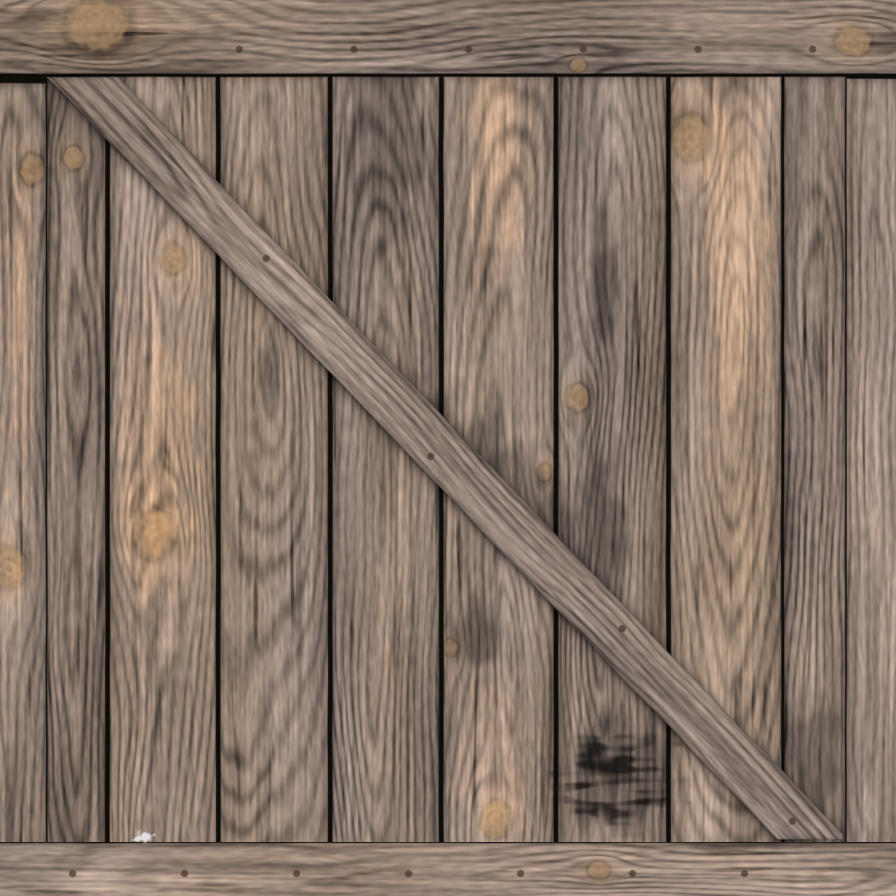
Reproduce this texture procedurally as a Shadertoy shader.

```glsl
const float RAIL_TOP = .917, RAIL_BOTTOM = .06, STILE_L = .052, STILE_R = .944;
const float GAP_HALF = .0018, RING_FREQ = 120., RING_DEPTH = .19;
const float BRACE_HALF = .0285, STAIN_DEPTH = .27, NAIL_RADIUS = .004;
const vec2 BRACE_A = vec2(.093, .913), BRACE_B = vec2(.902, .068);
const vec3 GREY = vec3(1, .888, .822), WARM = vec3(1.04, .865, .7), GLOW = vec3(.17, .13, .08);
const vec3 GAP_COLOR = vec3(.06, .05, .04), NAIL_COLOR = vec3(.27, .19, .15);
const int LEFT = 8, RIGHT = 9, TOP = 10, BOTTOM = 11, BRACE = 12;
const float GAPS[7] = float[7](.12, .2435, .3685, .4925, .6205, .746, .8735);
// Per plank: brightness, warmth
const vec2 TONES[13] = vec2[13](
 vec2(.53, .2), vec2(.58, .3), vec2(.56, .3), vec2(.54, .1), vec2(.59, .2),
 vec2(.54, .1), vec2(.59, .35), vec2(.52, .15), vec2(.57, .2), vec2(.58, .1),
 vec2(.54, .1), vec2(.6, .2), vec2(.56, .1));
// Per plank: centre of the growth rings, taper along the grain
const vec3 HEARTS[13] = vec3[13](
 vec3(.085, .55, .05), vec3(.18, .52, .05), vec3(.3, .585, .14), vec3(.425, .4, .09),
 vec3(.56, .22, .1), vec3(.68, .6, .06), vec3(.815, .6, .15), vec3(.905, .4, .03),
 vec3(.02, .5, .05), vec3(.975, .5, .04), vec3(.45, .94, .04), vec3(.6, .03, .04),
 vec3(.5, .47, .02));
// Knots: position, radius
const vec3 KNOTS[14] = vec3[14](
 vec3(.109, .971, .029), vec3(.952, .953, .017), vec3(.645, .927, .008),
 vec3(.036, .811, .014), vec3(.01, .366, .019), vec3(.082, .824, .011),
 vec3(.193, .711, .014), vec3(.173, .404, .023), vec3(.503, .277, .008),
 vec3(.608, .473, .008), vec3(.553, .086, .017), vec3(.645, .556, .013),
 vec3(.771, .846, .021), vec3(.668, .029, .01));
// Stains, and pale areas where the first radius is negative
const vec4 PATCHES[12] = vec4[12](
 vec4(.672, .68, .018, .08), vec4(.67, .41, .035, .09), vec4(.43, .84, .05, .12),
 vec4(.69, .14, .065, .07), vec4(.91, .16, .035, .07), vec4(.53, .29, .03, .035),
 vec4(.3, .585, .012, .05), vec4(.024, .62, -.014, .24), vec4(.56, .84, -.035, .13),
 vec4(.82, .72, -.045, .2), vec4(.17, .5, -.05, .16), vec4(.55, .17, -.05, .1));

vec2 grad(vec2 p) {
 vec3 h = fract(p.xyx * vec3(.1031, .103, .0973));
 h += dot(h, h.yzx + 33.33);
 return fract((h.xx + h.yz) * h.zy) * 2. - 1.;
}

float noise(vec2 p) {
 vec2 i = floor(p), f = fract(p), u = f * f * (3. - 2. * f), e = vec2(1, 0);
 return mix(mix(dot(grad(i), f), dot(grad(i + e), f - e), u.x),
  mix(dot(grad(i + e.yx), f - e.yx), dot(grad(i + 1.), f - 1.), u.x), u.y);
}

// Soft ellipse, 1 inside
float blob(vec2 p, vec2 c, vec2 radii, float rough) {
 return 1. - smoothstep(.5, 1.2, length((p - c) / radii) + rough);
}

// Plank index, and distance inward from its border
int plankAt(vec2 p, out float edge) {
 edge = p.y - RAIL_TOP;
 if (edge > 0.) return TOP;
 edge = RAIL_BOTTOM - p.y;
 if (edge > 0.) return BOTTOM;
 edge = min(STILE_L - p.x, .908 - p.y);
 if (p.x < STILE_L) return LEFT;
 edge = min(p.x - STILE_R, .913 - p.y);
 if (p.x > STILE_R) return RIGHT;
 edge = min(RAIL_TOP - .002 - p.y, min(p.x - STILE_L, STILE_R - p.x));
 int id = 0;
 for (int i = 0; i < 7; i++) {
  edge = min(edge, abs(p.x - GAPS[i]) - GAP_HALF * (i == 6 ? .5 : 1.));
  if (p.x > GAPS[i]) id++;
 }
 return id;
}

vec3 wood(vec2 p, vec2 axis, int id) {
 vec2 side = vec2(axis.y, -axis.x), heart = p - HEARTS[id].xy;
 vec2 q = vec2(dot(p, side), dot(p, axis)) + float(id) * 7.31 + 3.;
 float across = dot(heart, side), knot = 0., rim = 0., halo = 0., unused;
 // Grain flows around each knot
 for (int i = 0; i < 14; i++) {
  vec3 k = KNOTS[i];
  if (plankAt(k.xy, unused) != id) continue;
  vec2 d = vec2(dot(p - k.xy, side), dot(p - k.xy, axis));
  float flow = k.z * 1.3 / max(length(d * vec2(1, .45)), 1e-4);
  across -= d.x * min(flow * flow, 1.);
  float r = length(d * vec2(1, .8)) / k.z + .25 * noise(p * 110.);
  knot += (1. - smoothstep(.7, 1.1, r)) * (.7 + .12 * sin(r * 17.));
  rim += exp(-pow((r - 1.) * 5., 2.));
  halo += exp(-r * r * .35);
 }
 // Growth rings and fibres
 float wander = .035 * noise(q * vec2(9, 3)) + .006 * noise(q * vec2(25, 8));
 float radius = length(vec2(across + wander, HEARTS[id].z * dot(heart, axis) + wander));
 float wave = .5 + .5 * sin(6.2832 * (radius * RING_FREQ + .3 * noise(q * vec2(90, 9))));
 float value = TONES[id].x + .16 * noise(q * vec2(16, 3.5)) + .13 * noise(q * vec2(75, 3))
  + .18 * noise(q * vec2(230, 6)) + .13 * noise(q * vec2(300, 60)) + .06 * halo - .1 * rim;
 value -= RING_DEPTH * (wave * wave * (.7 + .9 * noise(q * vec2(8, 5))) - .25);
 value -= .2 * smoothstep(.28, .5, noise(q * vec2(120, 7) + 40.));
 float warmth = TONES[id].y + .6 * noise(q * vec2(12, 2) + 9.) + .5 * halo;
 vec3 col = value * mix(GREY, WARM, clamp(warmth, 0., 1.));
 return mix(col, vec3(.63, .51, .38) + .12 * noise(p * 150.), min(knot, 1.));
}

float nail(vec2 p, vec2 c) {
 return .7 * (1. - smoothstep(.7, 1.3, length(p - c) / NAIL_RADIUS));
}

void mainImage(out vec4 fragColor, in vec2 fragCoord) {
 vec2 p = fragCoord / iResolution.xy;
 float px = 1. / iResolution.y, edge;
 int id = plankAt(p + .0008 * noise(p.yx * 14.), edge);
 vec3 col = wood(p, id >= TOP ? vec2(1, 0) : vec2(0, 1), id);
 vec2 span = BRACE_B - BRACE_A, axis = normalize(span), side = vec2(-axis.y, axis.x);
 vec2 b = vec2(dot(p - BRACE_A, axis), dot(p - BRACE_A, side) + .002 * noise(p * 12.));
 // Weather stains, pale areas and scorched streaks
 if (id <= RIGHT) {
  float rough = .8 * noise(p * vec2(90, 14)) + .6 * noise(p * 28.), pale = 0.;
  float stain = blob(b, vec2(.66, .03), vec2(.16, .045), rough);
  for (int i = 0; i < 12; i++) {
   vec4 s = PATCHES[i];
   float m = blob(p, s.xy, s.zw, rough);
   if (s.z < 0.) pale = max(pale, m); else stain = max(stain, m);
  }
  col *= 1. + pale * GLOW;
  col = mix(col, col.r * GREY, stain * .6) * (1. - STAIN_DEPTH * stain);
  float streak = smoothstep(-.1, .3, noise(p * vec2(14, 110)) + .5 * noise(p * 45.));
  col *= 1. - .65 * streak * blob(p, vec2(.69, .135), vec2(.08, .06), rough);
 }
 // Gaps, their shade and a pale chip
 col *= 1. - .32 * exp(-max(edge, 0.) / .005);
 col = mix(GAP_COLOR, col, smoothstep(-px, px, edge - .0008));
 col = mix(col, vec3(.88), blob(p, vec2(.16, .066), vec2(.01, .006), noise(p * 200.)));
 // Rail nails
 for (float n = 0.; n < 7.; n++) {
  float nails = max(nail(p, vec2(.267 + .128 * n, .945)), nail(p, vec2(.081 + .125 * n, .025)));
  col = mix(col, NAIL_COLOR, nails);
 }
 // Diagonal brace and its shadow
 float d = max(abs(b.y) - BRACE_HALF, max(p.y - .914, max(.063 - p.y, p.x - .941)));
 if (id < LEFT) col *= 1. - (b.y < 0. ? .6 : .3) * exp(-max(d, 0.) / .005);
 vec3 brace = wood(p, axis, BRACE) * (1. - .3 * exp(min(d, 0.) / .0025));
 for (float n = 1.; n < 5.; n++)
  brace = mix(brace, NAIL_COLOR, nail(p, BRACE_A + span * .245 * n + side * .012 * sin(n * 2.4)));
 fragColor = vec4(clamp(mix(brace, col, smoothstep(-px, px, d)), 0., 1.), 1);
}
```
